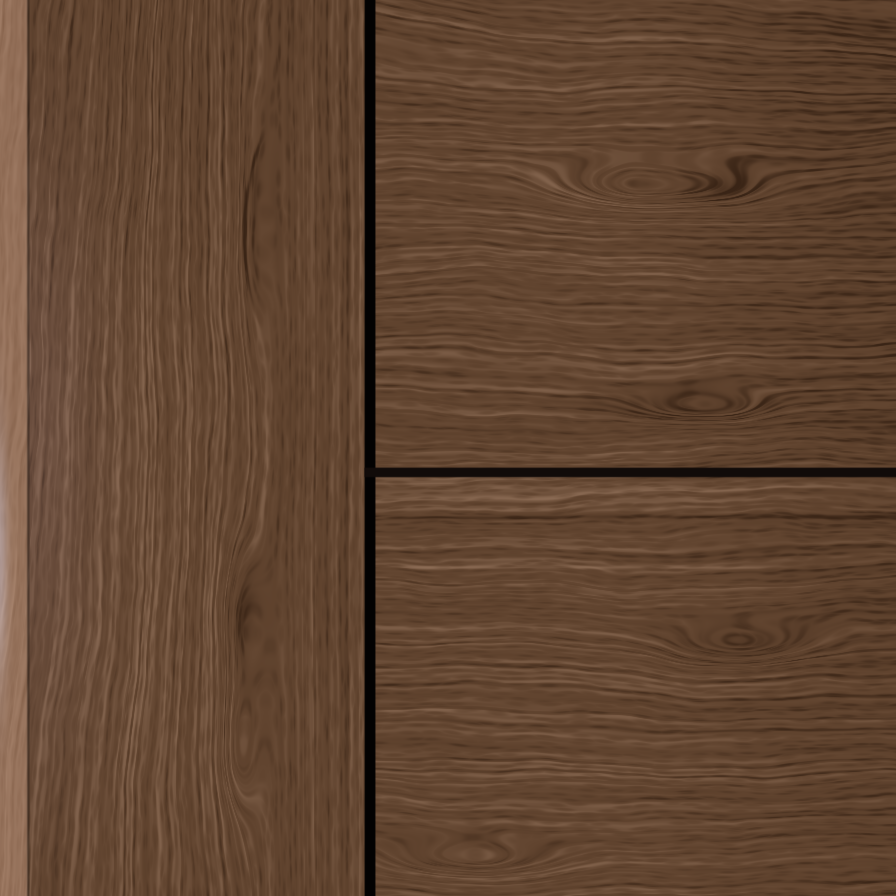
Write a Shadertoy shader that draws this texture.

```glsl
// Walnut cabinet front: a pale edge strip, an upright panel and two level panels
// parted by dark gaps. Each grain is a height field, lifted by knots, whose
// contours become growth rings; layered sines warp it, stretched cells add pores.

const vec3 DARK_WOOD = vec3(0.225, 0.142, 0.085);
const vec3 MID_WOOD = vec3(0.375, 0.262, 0.180);
const vec3 PALE_WOOD = vec3(0.550, 0.425, 0.335);
const float STRIP_EDGE = 0.031;
const float GAP_LEFT = 0.407;
const float GAP_RIGHT = 0.419;
const float GAP_LOW = 0.4675;
const float GAP_HIGH = 0.478;

vec2 hash2(vec2 p) {
    vec2 q = vec2(dot(p, vec2(127.1, 311.7)), dot(p, vec2(269.5, 183.3)));
    return fract(sin(q) * 43758.5);
}

float layeredSines(vec2 p, int layers) {
    float sum = 0.0, weight = 0.5;
    for (int i = 0; i < layers; i++) {
        sum += weight * sin(p.x + 1.4 * sin(p.y));
        p = mat2(1.5, 1.1, -1.1, 1.5) * p + 1.7;
        weight *= 0.55;
    }
    return sum;
}

float cellDistance(vec2 p) {
    vec2 cell = floor(p);
    float nearest = 2.0;
    for (int y = -1; y <= 1; y++)
        for (int x = -1; x <= 1; x++) {
            vec2 id = cell + vec2(x, y);
            nearest = min(nearest, length(id + hash2(id) - p));
        }
    return nearest;
}

float blob(vec2 p, vec2 centre, vec2 radius) {
    vec2 d = (p - centre) / radius;
    return exp(-dot(d, d));
}

float band(float x, float low, float high, float soft) {
    return smoothstep(low - soft, low + soft, x) * (1.0 - smoothstep(high - soft, high + soft, x));
}

// Height fields: the contours run along the fibres
float uprightField(vec2 p) {
    float lean = 0.07 * p.y * (1.0 - smoothstep(0.08, 0.27, p.x));
    float calm = 1.0 - 0.8 * smoothstep(0.28, 0.34, p.x);
    float f = p.x - lean + 0.009 * calm * layeredSines(p.yx * vec2(9.0, 14.0), 4);
    f += 0.045 * blob(p, vec2(0.268, 0.165), vec2(0.020, 0.070));
    f += 0.038 * blob(p, vec2(0.272, 0.300), vec2(0.026, 0.080));
    return f + 0.022 * blob(p, vec2(0.283, 0.740), vec2(0.020, 0.120));
}

float levelField(vec2 p) {
    float slope = 0.09 * (p.x - 0.7) * smoothstep(0.78, 1.0, p.y);
    float f = p.y + slope + 0.012 * layeredSines(p * vec2(8.0, 13.0) + 2.0, 4);
    f += 0.055 * blob(p, vec2(0.705, 0.790), vec2(0.085, 0.025));
    f += 0.026 * blob(p, vec2(0.800, 0.785), vec2(0.070, 0.026));
    f += 0.038 * blob(p, vec2(0.790, 0.544), vec2(0.070, 0.018));
    f += 0.042 * blob(p, vec2(0.830, 0.280), vec2(0.080, 0.022));
    return f + 0.035 * blob(p, vec2(0.530, 0.040), vec2(0.080, 0.020));
}

// Uneven rings: broad bands, thin dark lines and a fine ripple
float ringTone(float f, float slope) {
    float broad = sin(f * 190.0 + 2.0 * sin(f * 67.0));
    float line = sin(f * 410.0 + 1.8 * sin(f * 91.0) + 1.0);
    float ripple = sin(f * 720.0 + 2.0 * sin(f * 133.0));
    float fade = 1.0 - smoothstep(1.6, 3.2, 720.0 * slope);
    return 0.08 * broad - 0.24 * smoothstep(0.45, 1.0, line) * (0.65 + 0.35 * broad) + 0.07 * ripple * fade;
}

// Fibres and pores; x runs along the grain
float fibreTone(vec2 g) {
    float fibre = layeredSines(vec2(g.y * 520.0, g.x * 24.0), 2);
    float pore = 1.0 - smoothstep(0.1, 0.5, cellDistance(g * vec2(30.0, 190.0)));
    return 0.09 * fibre - 0.13 * pore + 0.05 * layeredSines(g * vec2(12.0, 70.0), 3);
}

float uprightMarks(vec2 p) {
    float scar = 0.273 + 1.6 * (p.y - 0.74) * (p.y - 0.74);
    float tone = -0.28 * blob(p, vec2(0.272, 0.310), vec2(0.016, 0.055));
    tone -= 0.34 * band(p.x, scar - 0.002, scar + 0.002, 0.002) * band(p.y, 0.65, 0.84, 0.015);
    tone -= 0.12 * band(p.x, scar, 0.289, 0.003) * band(p.y, 0.65, 0.83, 0.02);
    tone += 0.15 * blob(p, vec2(0.16, 0.36), vec2(0.16, 0.40));
    return tone + 0.22 * band(p.x, 0.401, 0.405, 0.0015);
}

float levelMarks(vec2 p) {
    float tone = -0.28 * blob(p, vec2(0.805, 0.790), vec2(0.040, 0.016));
    tone -= 0.20 * blob(p, vec2(0.730, 0.545), vec2(0.120, 0.018));
    tone -= 0.12 * blob(p, vec2(0.820, 0.280), vec2(0.070, 0.018));
    tone += 0.14 * band(p.y, 0.428, 0.465, 0.004) - 0.22 * band(p.y, 0.421, 0.425, 0.002);
    tone += 0.25 * band(p.y, 0.365, 0.368, 0.002) * band(p.x, 0.43, 0.86, 0.05);
    return tone + 0.06 - 0.20 * smoothstep(0.65, 1.05, p.x) * (0.5 + 0.5 * p.y);
}

vec3 woodColour(float tone) {
    vec3 shade = mix(DARK_WOOD, MID_WOOD, smoothstep(0.0, 0.5, tone));
    return mix(shade, PALE_WOOD, smoothstep(0.45, 1.05, tone));
}

void mainImage(out vec4 fragColor, in vec2 fragCoord) {
    vec2 p = fragCoord / iResolution.xy;
    float soft = max(0.0012, 0.7 / iResolution.y);
    bool upright = p.x < 0.5 * (GAP_LEFT + GAP_RIGHT);

    // Wood
    float field = upright ? uprightField(p) : levelField(p);
    float tone = 0.54 + ringTone(field, fwidth(field));
    tone += fibreTone(vec2(upright ? p.y : p.x, field));
    tone += upright ? uprightMarks(p) : levelMarks(p);
    vec3 colour = woodColour(tone);

    // Cool sheen beside the strip, then the strip with its pale gleam
    colour += vec3(0.04, 0.04, 0.06) * blob(p, vec2(0.03, 0.50), vec2(0.08, 0.35));
    vec3 stripColour = vec3(0.60, 0.46, 0.37) + 0.16 * (tone - 0.6);
    stripColour += vec3(0.12, 0.17, 0.24) * blob(p, vec2(0.0, 0.38), vec2(0.008, 0.13));
    colour = mix(colour, stripColour, 1.0 - smoothstep(STRIP_EDGE - soft, STRIP_EDGE + soft, p.x));
    colour *= 1.0 - 0.30 * band(p.x, STRIP_EDGE - 0.001, STRIP_EDGE + 0.002, soft);

    // Dark gaps
    colour = mix(colour, vec3(0.012, 0.008, 0.007), band(p.x, GAP_LEFT, GAP_RIGHT, soft));
    float levelGap = band(p.y, GAP_LOW, GAP_HIGH, soft) * smoothstep(GAP_LEFT - soft, GAP_LEFT + soft, p.x);
    colour = mix(colour, vec3(0.065, 0.042, 0.035), levelGap);
    fragColor = vec4(colour, 1.0);
}
```
